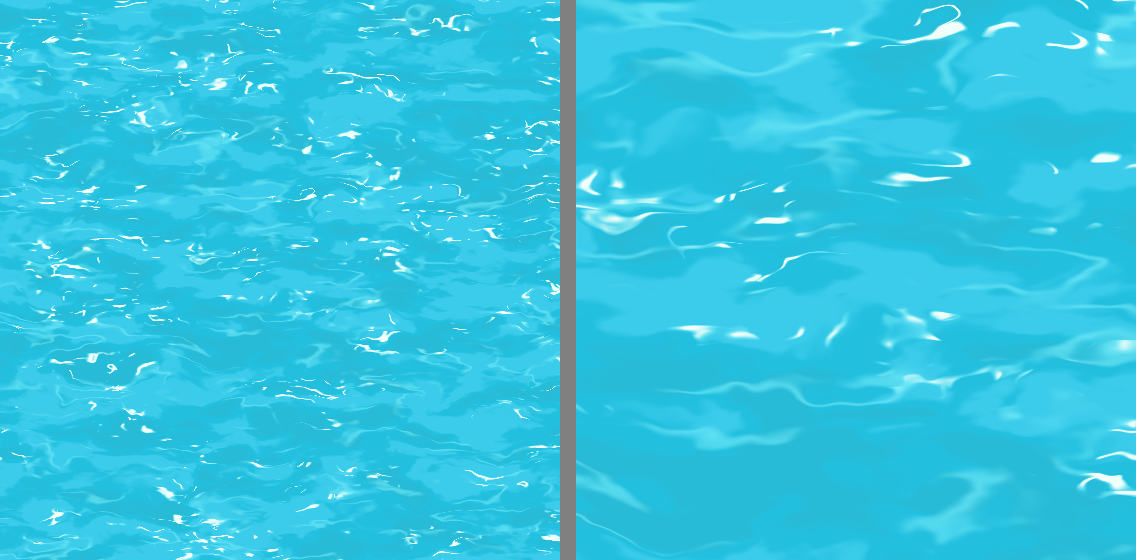
Left: the whole. Right: its middle third, enlarged.
Give the GLSL for this texture, as a three.js fragment shader.

```glsl
// Sunlit turquoise water with flat ripples, pale crests and clustered white glints.
varying vec2 vUv;

const vec3 TROUGH = vec3(0.155, 0.735, 0.845);
const vec3 WATER = vec3(0.135, 0.75, 0.875);
const vec3 SWELL = vec3(0.235, 0.80, 0.92);
const vec3 CREST = vec3(0.43, 0.91, 0.97);
const vec3 GLINT = vec3(0.94, 1.0, 0.98);

float hash(vec2 p) {
  return fract(sin(dot(p, vec2(127.1, 311.7))) * 43758.5453);
}

// Smooth value noise, 0 to 1.
float noise(vec2 p) {
  vec2 cell = floor(p);
  vec2 f = fract(p);
  f = f * f * (3.0 - 2.0 * f);
  float low = mix(hash(cell), hash(cell + vec2(1.0, 0.0)), f.x);
  float high = mix(hash(cell + vec2(0.0, 1.0)), hash(cell + vec2(1.0)), f.x);
  return mix(low, high, f.y);
}

// Four rotated octaves, normalised to 0 to 1.
float fbm(vec2 p) {
  float sum = 0.0;
  float amplitude = 0.5;
  for (int i = 0; i < 4; i++) {
    sum += amplitude * noise(p);
    p = mat2(1.6, 1.2, -1.2, 1.6) * p + 17.3;
    amplitude *= 0.5;
  }
  return sum / 0.9375;
}

// Peaks at 1 along the mid-level contour of the noise.
float ridge(vec2 p) {
  float n = 0.72 * noise(p) + 0.28 * noise(p * 2.1 + 31.7);
  return 1.0 - abs(2.0 * n - 1.0);
}

// Bends the surface so that ripples wander off the horizontal.
vec2 warp(vec2 p, vec2 amount) {
  vec2 q = p * vec2(10.0, 18.0);
  return p + amount * (vec2(fbm(q), fbm(q + 43.1)) - 0.5);
}

void main() {
  vec2 p = warp(vUv, vec2(0.09, 0.055));

  // Broad tone of troughs and swells.
  float height = fbm(p * vec2(13.0, 36.0) + 5.0);
  float trough = 1.0 - smoothstep(0.36, 0.45, height);
  float swell = smoothstep(0.51, 0.62, height);
  vec3 color = mix(WATER, TROUGH, trough);
  color = mix(color, SWELL, swell);

  // Thin pale crests, fading in and out in patches.
  float crestLine = ridge(p * vec2(15.0, 47.0) + 11.0);
  float crestPatch = smoothstep(0.44, 0.64, fbm(vUv * vec2(14.0, 30.0) + 71.0));
  float crest = smoothstep(0.83, 1.0, crestLine) * crestPatch;
  color = mix(color, CREST, 0.65 * crest);

  // Short flat glints that sit on crests and gather in clusters.
  float cluster = smoothstep(0.46, 0.62, fbm(vUv * vec2(9.0, 20.0) + 23.0));
  float streak = smoothstep(0.50, 0.74, noise(p * vec2(48.0, 170.0) + 3.0));
  float sparkle = 0.55 + 0.45 * noise(vUv * vec2(150.0, 260.0));
  float fineLine = ridge(p * vec2(24.0, 78.0) + 59.0);
  float line = max(smoothstep(0.86, 0.98, crestLine),
                   0.9 * smoothstep(0.88, 0.99, fineLine));
  float glint = line * cluster * streak * sparkle;
  color = mix(color, CREST, smoothstep(0.03, 0.25, glint) * 0.6);
  color = mix(color, GLINT, smoothstep(0.18, 0.62, glint));

  gl_FragColor = vec4(color, 1.0);
}
```
